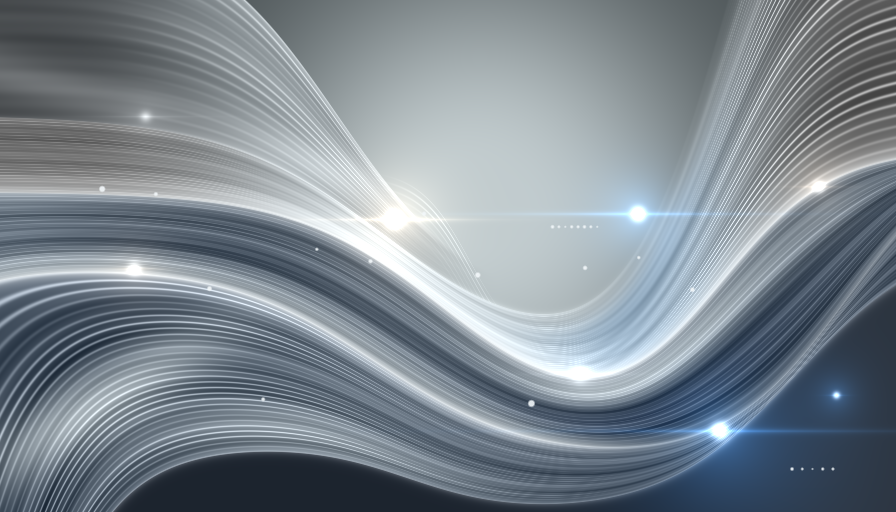
This background is drawn by a Shadertoy shader. Its source:

```glsl
// Flowing silver and slate ribbons with fine fibres and glowing lights.
// Each ribbon lies between two smooth curves; the normalised depth between
// them carries bands and fibres. Flares and dots go on top.

const vec3 NAVY = vec3(.11, .14, .18);
const vec3 SLATE = vec3(.2, .25, .31);
const vec3 STEEL = vec3(.42, .47, .52);
const vec3 SILVER = vec3(.73, .77, .79);
const vec3 WHITE = vec3(.95, .97, .98);
const vec3 WARM = vec3(1., .83, .66);
const vec3 BLUE = vec3(.28, .62, 1.);

float hash(float n) { return fract(sin(n * 127.1) * 4375.85); }

float ramp(float x, float centre, float width) {
  return .5 + .5 * tanh((x - centre) / width);
}

// Height of a curve; fall and climb hold amount, centre, width.
float bend(float x, float level, vec3 fall, vec3 climb) {
  return level - fall.x * ramp(x, fall.y, fall.z) + climb.x * ramp(x, climb.y, climb.z);
}

float bump(float x, float centre, float width) {
  float k = (x - centre) / width;
  return exp(-k * k);
}

// Height difference turned into distance across the curve.
float across(float d) {
  return d / max(length(vec2(dFdx(d), dFdy(d))) * iResolution.y, .001);
}

float cover(float dist) { return clamp(.5 + dist * iResolution.y * .6, 0., 1.); }

float crest(float dist, float width) { return exp(-abs(dist) / width); }

// Thin strands, fading to their mean where too dense to resolve.
float fibres(float depth, float count) {
  float s = depth * count;
  float strand = pow(.5 + .5 * cos(6.2832 * s), 4.);
  float vary = .65 + .35 * sin(s * .83 + 2. * sin(s * .21));
  return mix(strand, .27, smoothstep(.3, .8, fwidth(s))) * vary;
}

// Broad soft streaks from layered sines, centred on zero.
float streaks(float depth, float x) {
  return .22 * sin(depth * 17. + x * 2.) + .16 * sin(depth * 41. - x * 3.)
    + .12 * sin(depth * 83. + x * 5.);
}

// Round glow with a horizontal streak.
vec3 flare(vec2 d, float size, float reach, vec3 tint) {
  float r = length(d) / size;
  float beam = crest(d.y, size * .08) * crest(d.x, reach);
  return tint * (.4 * exp(-r * .8) + .5 * beam) + .9 * exp(-r * r * 11.);
}

float dotRow(vec2 d, float span, float gap) {
  vec2 q = vec2((fract(d.x / gap) - .5) * gap, d.y);
  float inside = step(0., d.x) * step(d.x, span);
  return inside * cover(.0012 + .002 * hash(floor(d.x / gap) + 3.) - length(q));
}

void mainImage(out vec4 fragColor, in vec2 fragCoord) {
  vec2 p = fragCoord / iResolution.xy * vec2(1.7534, 1.);
  float x = p.x, y = p.y;

  // Boundary curves, from top to bottom
  float veil = bend(x, 1.15, vec3(.75, .66, .26), vec3(0, 0, 1));
  float top = bend(x, .775, vec3(.5, .77, .33), vec3(1.4, 1.42, .2));
  float upper = bend(x, .625, vec3(.48, .88, .3), vec3(.565, 1.405, .22));
  float lower = bend(x, .485, vec3(.39, .74, .3), vec3(.65, 1.66, .24)) - .03 * exp(-x * 8.);
  float base = bend(x, .135, vec3(.14, .8, .2), vec3(.55, 1.56, .26)) - exp(-x * 9.1);
  float mesh = bend(x, .67, vec3(.36, .92, .1), vec3(0, 0, 1)) - y;
  float dTop = across(top - y), dUpper = across(upper - y), dLower = across(lower - y);
  float dBase = across(base - y), dVeil = across(veil - y);
  float right = smoothstep(.95, 1.35, x), far = smoothstep(1.25, 1.7, x);

  // Backdrop
  float r = length(p - vec2(.94, .6));
  vec3 col = mix(vec3(.75, .79, .8), vec3(.32, .35, .36), smoothstep(.08, .68, r));

  // Sheer veil at the upper left and small mesh beside it
  float depth = (veil - y) / max(veil - top, .04);
  float inside = cover(dVeil) * (1. - smoothstep(.65, .98, x));
  vec3 tone = mix(vec3(.25, .26, .27), SILVER, .75 * bump(x + .4 * y, .9, .24));
  tone += .3 * fibres(depth, 15.) * smoothstep(.15, .6, x) + .1 * streaks(depth, x);
  tone += .18 * bump(y + .3 * x, .86, .05);
  col = mix(col, tone, inside * .8) + .25 * inside * crest(dVeil, .004);
  col += .15 * fibres(mesh, 75.) * bump(x, .88, .08) * cover(mesh) * (1. - smoothstep(0., .12, mesh));

  // Upper ribbon, rising as a fibre sheet on the right
  depth = (top - y) / max(top - upper, .03);
  tone = mix(vec3(.41), SILVER, smoothstep(.15, .8, x) * (1. - far));
  tone = mix(tone, vec3(.44, .56, .67), .65 * bump(x, 1.22, .17) * smoothstep(0., .5, depth));
  tone += mix(.14, .44, right) * (fibres(depth, mix(26., 44., right)) - .22);
  tone += .14 * streaks(depth, x) + .26 * crest(dUpper, .04);
  col = mix(col, tone, cover(dTop) * mix(1., smoothstep(-.05, .35, depth), right));
  col += .12 * crest(dTop, .004) * (1. - right);

  // Middle ribbon: slate hollow with a pale stream
  depth = (upper - y) / max(upper - lower, .03);
  tone = mix(SLATE, STEEL, .35 + .5 * bump(x, 0., .2) + .3 * bump(x, .85, .25));
  tone = mix(tone, SILVER, bump(depth, .22, .19) * (.1 + .8 * bump(x, 1.28, .32)));
  tone = mix(tone, SILVER, .75 * smoothstep(.55, 1., depth) * (1. - right));
  tone = mix(tone, vec3(.14, .2, .29), .85 * bump(depth, .68, .2) * bump(x, 1.3, .28));
  tone += .24 * streaks(depth, x) + .14 * (fibres(depth, 24.) - .2);
  col = mix(col, tone, cover(dUpper));
  col = mix(col, WHITE, crest(dUpper, .011) * (.5 + .45 * bump(x, 1.08, .45)));

  // Lower ribbon: dark, strongly stranded, misty at the left
  depth = (lower - y) / max(lower - base, .03);
  tone = mix(SLATE, STEEL, .15 + .6 * bump(x, .7, .35));
  tone = mix(tone, SILVER, .85 * bump(y - .55 * x, .1, .08) * bump(x, .18, .25));
  tone = mix(tone, SILVER, .55 * bump(depth, .85, .2) * bump(x, .6, .35));
  tone += .4 * (fibres(depth, 30.) - .15) * (1. - .6 * smoothstep(.4, 1., x));
  tone += .24 * streaks(depth, x) + .25 * crest(dLower, .03) * (1. - .6 * right);
  col = mix(col, tone, cover(dLower));
  col = mix(col, WHITE, crest(dLower, .008) * (.75 - .4 * right));

  // Shadow below the last ribbon
  tone = NAVY + vec3(.03, .08, .14) * bump(length(p - vec2(1.42, .13)), 0., .25) + .06 * far;
  col = mix(col, tone, cover(dBase)) + .22 * crest(dBase, .006);

  // Lights
  col += flare(p - vec2(.772, .571), .045, .07, WARM);
  col += flare(p - vec2(1.249, .582), .04, .12, BLUE);
  col += flare(p - vec2(1.409, .158), .052, .18, BLUE);
  col += .45 * flare(p - vec2(.263, .475), .04, .04, WARM);
  col += .55 * flare(p - vec2(1.603, .635), .035, .03, WARM);
  col += .35 * flare(p - vec2(1.135, .269), .055, .06, WHITE);
  col += .3 * flare(p - vec2(.285, .772), .035, .06, WHITE);
  col += .8 * flare(p - vec2(1.637, .228), .022, .01, BLUE);

  // Scattered motes and dotted rows
  float dots = dotRow(p - vec2(1.075, .557), .1, .0125) + dotRow(p - vec2(1.54, .084), .1, .02);
  for (float i = 0.; i < 12.; i++) {
    vec2 at = vec2(.2 + .105 * i, .16 + .5 * hash(i + 2.));
    dots += cover(.002 + .005 * hash(i + 31.) - length(p - at));
  }
  fragColor = vec4(mix(col, WHITE, min(dots, 1.) * .9), 1.);
}
```
